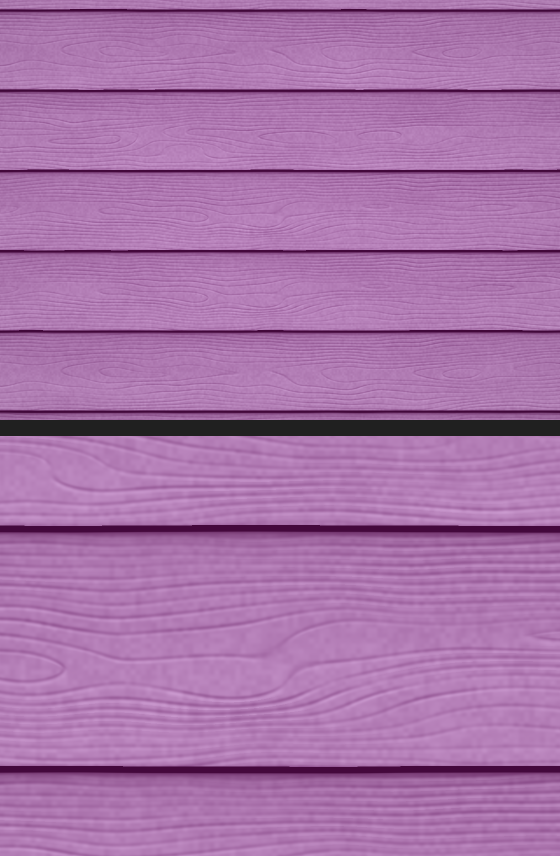
Top: the whole. Bottom: its middle third, enlarged.
Give the GLSL for this texture, as a Shadertoy shader.

```glsl
// Painted lap siding: horizontal boards with embossed wood grain and dark seams.
// Grain lines are contours of a warped field, dense near the board edges and
// opening into long ovals in the middle; each board shifts the field by a hash.

// Layout, in canvas heights
const float PITCH = 0.191;         // board height
const float FIRST_SEAM = 0.0226;   // height of the lowest seam
const float SEAM_WIDTH = 0.0052;
const float SEAM_WOBBLE = 0.0010;
const float PATTERN_BOARDS = 4.0;  // boards before the grain comes round again

// Grain
const float RINGS = 24.0;          // contour lines per board height near the edges
const float HEART = 0.16;          // half height of the open middle
const float LINE_WIDTH = 0.0016;
const float GROOVE = 0.62;
const float RIDGE = 0.36;
const float SPECKLE = 0.30;

// Colours
const vec3 PAINT = vec3(0.685, 0.475, 0.695);
const vec3 TONE_STEP = vec3(0.13, 0.16, 0.14);  // one unit of light or shade
const vec3 SHADOW = vec3(0.40, 0.16, 0.38);
const vec3 SEAM = vec3(0.26, 0.03, 0.23);

float hash(vec2 p) {
    vec3 q = fract(vec3(p.xyx) * 0.1031);
    q += dot(q, q.yzx + 33.33);
    return fract((q.x + q.y) * q.z);
}

// Smooth value noise from -0.5 to 0.5
float noise(vec2 p) {
    vec2 i = floor(p), f = fract(p);
    f = f * f * (3.0 - 2.0 * f);
    float low = mix(hash(i), hash(i + vec2(1, 0)), f.x);
    float high = mix(hash(i + vec2(0, 1)), hash(i + vec2(1, 1)), f.x);
    return mix(low, high, f.y) - 0.5;
}

// Growth ring number; p.x along the board, p.y from its lower edge
float ringField(vec2 p, float seed) {
    float x = p.x + 17.0 * seed + 5.0;
    float v = p.y / PITCH;
    float s = v - 0.44 - 0.16 * noise(vec2(x * 2.3, seed));
    s += 0.07 * noise(vec2(x * 6.0, v * 3.0 + 9.0));
    s += 0.025 * noise(vec2(x * 17.0, v * 6.0 + 31.0));
    float heart = exp(-12.0 * s * s);
    float rings = RINGS * sqrt(s * s + HEART * HEART);
    return rings + heart * (5.0 * noise(vec2(x * 3.5, v * 3.5 + 50.0))
                          + 1.6 * noise(vec2(x * 11.0, v * 7.0 + 70.0)));
}

// Light and shade of the embossed lines
float grainTone(vec2 p, float seed) {
    const float STEP = 0.0008;
    float f = ringField(p, seed);
    vec2 slope = vec2(ringField(p + vec2(STEP, 0), seed) - f,
                      ringField(p + vec2(0, STEP), seed) - f) / STEP;
    float steep = max(length(slope), 30.0);
    float t = (fract(f) - 0.5) / (steep * LINE_WIDTH);
    float lit = t + 1.6 * slope.y / steep;
    float wear = noise(vec2(p.x * 5.0 + seed * 13.0, p.y * 90.0));
    float strength = clamp(0.75 + 1.1 * wear, 0.2, 1.2);
    return strength * (RIDGE * exp(-lit * lit) - GROOVE * exp(-t * t));
}

vec3 siding(vec2 p, float pixel) {
    // Board number and height within the board
    float y = p.y - FIRST_SEAM + SEAM_WOBBLE * noise(vec2(p.x * 14.0, floor(p.y / PITCH + 0.4)));
    float board = floor(y / PITCH);
    vec2 local = vec2(p.x, y - board * PITCH);
    float v = local.y / PITCH;
    float seed = floor(8.0 * hash(vec2(mod(board, PATTERN_BOARDS), 3.0)))
               + mod(board, PATTERN_BOARDS);

    // Paint, broad shading, grain and fine roughness
    float tone = mix(0.16, -0.08, smoothstep(0.0, 1.0, v));
    tone += grainTone(local, seed);
    tone += 0.22 * noise(vec2(p.x * 6.0, p.y * 25.0));
    tone += SPECKLE * noise(p * 240.0) + 0.5 * SPECKLE * noise(p * 110.0 + 40.0);
    vec3 color = PAINT + TONE_STEP * tone;

    // Shadow cast by the board above, then the dark seam under its edge
    float below = PITCH - local.y;
    float shade = 0.75 * exp(-max(below - SEAM_WIDTH, 0.0) / 0.0035)
                + 0.22 * exp(-below / 0.018);
    color = mix(color, SHADOW, min(shade, 1.0));
    color = mix(SEAM, color, smoothstep(-pixel, pixel, below - SEAM_WIDTH));

    // Soft rounded lip along the lower edge
    color -= TONE_STEP * 0.7 * exp(-local.y / 0.0015);
    return color;
}

void mainImage(out vec4 fragColor, in vec2 fragCoord) {
    // Average four samples per pixel
    vec3 color = vec3(0);
    for (int i = 0; i < 4; i++) {
        vec2 offset = vec2(i & 1, i >> 1) * 0.5 - 0.25;
        color += siding((fragCoord + offset) / iResolution.y, 0.5 / iResolution.y);
    }
    // Slightly darker corners
    vec2 centred = fragCoord / iResolution.xy - 0.5;
    color *= 0.25 * (1.02 - 0.12 * dot(centred, centred));
    fragColor = vec4(color, 1.0);
}
```
